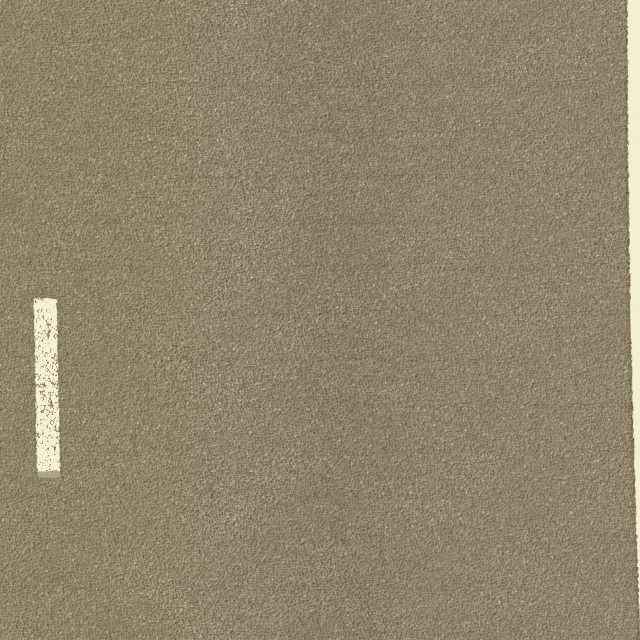
Write a WebGL 1 fragment shader that draws this texture.

```glsl
precision highp float;
// Grainy asphalt seen from above, with a worn painted dash and a pale line along the right edge.

uniform vec2 u_resolution;

#define ASPHALT vec3(0.553, 0.508, 0.409)
#define PAINT vec3(0.965, 0.945, 0.830)
#define FINE_CELLS 290.0
#define COARSE_CELLS 190.0
#define GRAIN_CONTRAST 0.175
#define WEAR_CELLS 190.0
#define BAND_COUNT 14.0
#define DASH_CENTER vec2(0.0732, 0.3985)
#define DASH_HALF vec2(0.0180, 0.1350)
#define DASH_SLANT 0.020
#define LINE_TOP_X 0.9805
#define LINE_CURVE 0.0205

vec2 hash2(vec2 p) {
  vec3 q = fract(p.xyx * vec3(0.1031, 0.1030, 0.0973));
  q += dot(q, q.yzx + 33.33);
  return fract((q.xx + q.yz) * q.zy);
}

// Nearest jittered cell point: x is its distance, y a random value of its cell.
vec2 cellular(vec2 p) {
  vec2 cell = floor(p);
  vec2 local = p - cell;
  vec2 nearest = vec2(4.0, 0.0);
  for (int j = -1; j <= 1; j++) {
    for (int i = -1; i <= 1; i++) {
      vec2 offset = vec2(float(i), float(j));
      vec2 jitter = hash2(cell + offset + 17.0);
      vec2 d = offset + jitter - local;
      float squared = dot(d, d);
      if (squared < nearest.x) nearest = vec2(squared, fract(jitter.x * 7.0 + jitter.y * 5.0));
    }
  }
  return vec2(sqrt(nearest.x), nearest.y);
}

float softStep(float distanceIn, float width) {
  return smoothstep(-width, width, distanceIn);
}

// Broad light and dark patches from layered sines.
float mottling(vec2 p) {
  return sin(p.x * 23.0 + 2.0 * sin(p.y * 17.0))
       + sin(p.y * 31.0 + 2.0 * sin(p.x * 19.0 + 1.3))
       + 0.6 * sin(p.x * 61.0 - p.y * 47.0 + sin(p.y * 71.0));
}

// Slanted relief, stone-to-stone variation, larger grit and sparse bright chips.
float grain(vec2 uv) {
  vec2 p = uv * FINE_CELLS;
  p.x += 0.3 * p.y;
  vec2 lit = cellular(p + vec2(0.25, -0.2));
  float relief = lit.x - cellular(p - vec2(0.25, -0.2)).x;
  vec2 grit = cellular(mat2(0.94, 0.34, -0.50, 0.80) * uv * COARSE_CELLS + 141.0);
  float chips = smoothstep(0.90, 0.95, grit.y) * smoothstep(0.5, 0.1, grit.x);
  return 0.75 * relief + 0.40 * (lit.y - 0.5) + 0.32 * (0.46 - grit.x)
       + 0.20 * (grit.y - 0.5) + 0.45 * chips;
}

vec3 asphalt(vec2 uv) {
  // Wide vertical shading and faint repeated horizontal seams.
  float trough = exp(-pow((uv.x - 0.54) / 0.10, 2.0));
  float ridge = exp(-pow((uv.x - 0.34) / 0.13, 2.0));
  float phase = fract((1.0 - uv.y) * BAND_COUNT + 0.08);
  float seam = exp(-pow((phase - 0.95) / 0.07, 2.0));
  float patches = mottling(uv);
  float shade = 0.008 * ridge - 0.014 * trough - 0.007 * seam
              + 0.005 * (0.5 - phase) + 0.0018 * patches;

  // Green cast at left, warm cast at right; grain is strongest along the ridge.
  vec3 tint = mix(vec3(-0.007, 0.003, -0.003), vec3(0.008, -0.001, 0.008), uv.x);
  float strength = GRAIN_CONTRAST * (1.0 + 0.15 * ridge + 0.06 * patches);
  return ASPHALT + tint + shade + strength * grain(uv);
}

void main() {
  vec2 uv = gl_FragCoord.xy / u_resolution;
  float pixel = 1.0 / min(u_resolution.x, u_resolution.y);
  float soft = max(0.8 * pixel, 0.0015);
  vec3 color = asphalt(uv);

  // Irregular outline shared by both painted marks.
  vec2 chip = cellular(uv * WEAR_CELLS + 9.0);
  float ragged = 0.0020 * (chip.y - 0.5);

  // Dash: slightly slanted, flaked most in the middle.
  vec2 d = uv - DASH_CENTER;
  d.x += DASH_SLANT * d.y;
  vec2 inside = DASH_HALF - abs(d);
  float dash = softStep(inside.x + ragged, soft) * softStep(inside.y + ragged, soft);
  vec2 flake = cellular(uv * WEAR_CELLS * vec2(1.25, 0.95));
  float wornMiddle = exp(-pow(d.y / 0.095, 2.0));
  float wear = smoothstep(0.62, 0.92, 0.55 * flake.x + 0.5 * flake.y + 0.13 * wornMiddle);
  float halo = softStep(inside.x + 0.003, 0.003) * softStep(inside.y + 0.002, 0.003);
  color -= vec3(0.01, 0.03, 0.07) * halo;
  color = mix(color, PAINT, dash * (1.0 - 0.85 * wear));

  // Faded tail below the dash.
  float tail = softStep(inside.x - 0.001, soft)
             * softStep(-d.y - DASH_HALF.y, soft)
             * softStep(d.y + DASH_HALF.y + 0.010, soft);
  color = mix(color, vec3(0.74, 0.71, 0.60), 0.7 * tail);

  // Edge line: bends out of view toward the bottom, with a faint dark rim.
  float fromTop = 1.0 - uv.y;
  float lineIn = uv.x - LINE_TOP_X - LINE_CURVE * fromTop * fromTop + ragged;
  float rim = exp(-pow((lineIn + 0.002) / 0.003, 2.0));
  color -= 0.06 * rim;
  color = mix(color, PAINT - 0.02 * chip.x, softStep(lineIn, soft));

  gl_FragColor = vec4(clamp(color, 0.0, 1.0), 1.0);
}
```
